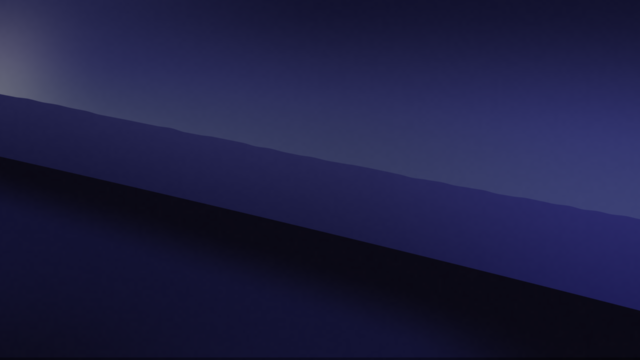
Give the GLSL for this background, as a Shadertoy shader.

```glsl
// Dark indigo folds: a hazy sky, a slanted blue band and a shadowed lower slope.

const vec3 HAZE     = vec3(0.205, 0.225, 0.375);
const vec3 INDIGO   = vec3(0.165, 0.172, 0.355);
const vec3 NIGHT    = vec3(0.070, 0.070, 0.180);
const vec3 VIOLET   = vec3(0.025, 0.025, 0.080);
const vec3 PALE     = vec3(0.165, 0.155, 0.085);
const vec3 BAND_TOP = vec3(0.148, 0.148, 0.325);
const vec3 BAND_LOW = vec3(0.100, 0.100, 0.250);
const vec3 SHADOW   = vec3(0.040, 0.035, 0.082);
const vec3 DEEP     = vec3(0.074, 0.074, 0.205);

float hash(vec2 p) {
    return fract(sin(dot(p, vec2(127.1, 311.7))) * 43758.5453);
}

float noise(vec2 p) {
    vec2 cell = floor(p), f = fract(p);
    f = f * f * (3.0 - 2.0 * f);
    float low  = mix(hash(cell), hash(cell + vec2(1, 0)), f.x);
    float high = mix(hash(cell + vec2(0, 1)), hash(cell + vec2(1, 1)), f.x);
    return mix(low, high, f.y);
}

// Soft elliptical spot of light
float glow(vec2 p, vec2 center, vec2 size) {
    vec2 d = (p - center) / size;
    return exp(-dot(d, d));
}

// Heights of the two fold edges
float upperEdge(float x) {
    float wobble = (noise(vec2(x * 45.0, 2.0)) - 0.5) * 0.004;
    return 0.740 - 0.365 * x + 0.018 * x * x * x * x + wobble;
}

float lowerEdge(float x) {
    return 0.565 - 0.400 * x - 0.028 * x * x;
}

// Haze above the upper fold, fading to night at the top
vec3 skyColor(vec2 p, float edge) {
    float h = (p.y - edge) / (1.0 - edge);
    vec3 color = mix(HAZE, INDIGO, smoothstep(0.0, 0.55, h));
    color += VIOLET * smoothstep(0.5, 1.0, p.x);
    float dusk = smoothstep(0.3, 1.05, h) * mix(0.25, 1.0, smoothstep(0.0, 0.55, p.x));
    color = mix(color, NIGHT, dusk);
    color += PALE * glow(p, vec2(-0.01, 0.82), vec2(0.10, 0.17));
    float rim = exp(-max(p.y - edge, 0.0) / 0.05) * exp(-p.x * 3.5);
    return color + PALE * 0.35 * rim;
}

// Band between the folds, bluer toward the right
vec3 bandColor(vec2 p, float top, float bottom) {
    float h = clamp((p.y - bottom) / (top - bottom), 0.0, 1.0);
    vec3 color = mix(BAND_LOW, BAND_TOP, h);
    color *= mix(0.92, 1.0, smoothstep(0.0, 0.4, p.x));
    return color + vec3(0.018, 0.016, 0.090) * smoothstep(0.45, 1.0, p.x);
}

// Black shadow under the lower fold, opening into deep blue
vec3 slopeColor(vec2 p, float edge) {
    float depth = edge - p.y;
    float lit = smoothstep(0.03 + 0.10 * p.x, 0.16 + 0.17 * p.x, depth);
    float corner = glow(p, vec2(0.0, -0.08), vec2(0.30, 0.27));
    lit *= (1.0 - 0.75 * corner) * (1.0 - smoothstep(0.62, 0.92, p.x));
    return mix(SHADOW, DEEP, lit);
}

void mainImage(out vec4 fragColor, in vec2 fragCoord) {
    vec2 p = fragCoord / iResolution.xy;
    float soft = max(1.0 / iResolution.y, 0.0025);
    float top = upperEdge(p.x);
    float bottom = lowerEdge(p.x);

    // Stack the layers from bottom to top
    vec3 color = slopeColor(p, bottom);
    color = mix(color, bandColor(p, top, bottom), smoothstep(-soft, soft, p.y - bottom));
    color = mix(color, skyColor(p, top), smoothstep(-soft, soft, p.y - top));

    // Dark lower border and faint mottling
    color *= mix(0.6, 1.0, smoothstep(0.004, 0.010, p.y));
    color += (noise(p * vec2(160.0, 90.0)) - 0.5) * 0.006;
    fragColor = vec4(color, 1.0);
}
```
